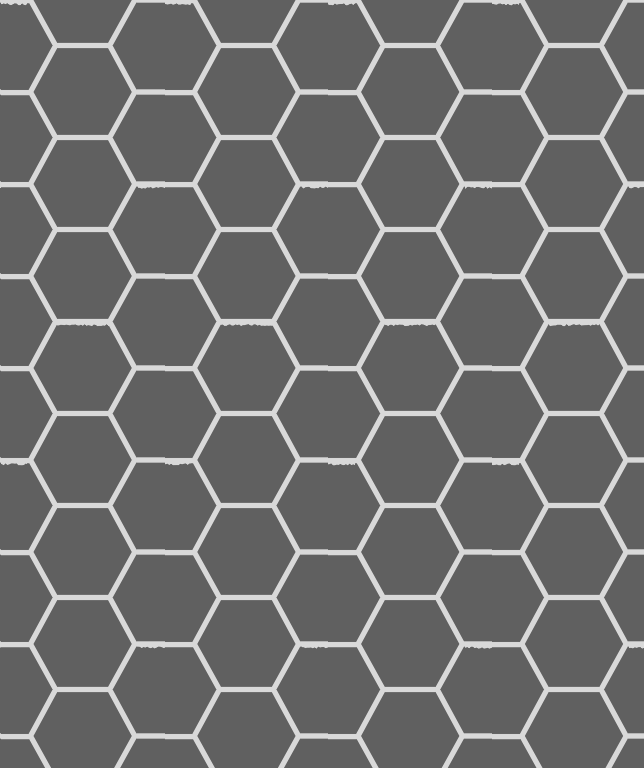
Write a WebGL 2 fragment shader that draws this pattern.

```glsl
#version 300 es
precision highp float;
// Honeycomb of dark flat-topped hexagons with pale joints, some frayed below.

// Lengths are in hexagon heights.
#define ROWS 8.348         // hexagons down the canvas
#define PERIOD 1.7804      // width of a pair of columns
#define PHASE 0.008        // centre of the first column
#define LONG_HALF 0.323    // half of the flat edge in even columns
#define SHORT_HALF 0.2935  // half of the flat edge in odd columns
#define ODD_DROP 0.4946    // vertical shift of odd columns
#define JOINT 0.0576       // joint width
#define STEP 0.007         // drop of the right half of a long edge
#define FRAY 0.022         // depth of the frayed teeth
#define TOOTH_RATE 50.0    // teeth per unit length
#define FRAY_CYCLE 5.0     // rows between frayed edges

uniform vec2 u_resolution;
out vec4 fragColor;

const vec3 TILE_COLOR = vec3(0.378);
const vec3 JOINT_COLOR = vec3(0.85);

float hash(vec2 p) {
    vec3 q = fract(p.xyx * vec3(0.1031, 0.1030, 0.0973));
    q += dot(q, q.yzx + 33.33);
    return fract((q.x + q.y) * q.z);
}

// Tooth depth along a row, from 0 to 1.
float teeth(float x, float row) {
    float t = x * TOOTH_RATE;
    float cell = floor(t);
    return mix(hash(vec2(cell, row)), hash(vec2(cell + 1.0, row)), fract(t));
}

float segment(vec2 p, vec2 a, vec2 b) {
    vec2 ab = b - a;
    return length(p - a - ab * clamp(dot(p - a, ab) / dot(ab, ab), 0.0, 1.0));
}

bool inCycle(float row, float start) {
    return abs(mod(row, FRAY_CYCLE) - start) < 0.5;
}

void main() {
    // Rows count downwards from the top edge.
    vec2 p = vec2(gl_FragCoord.x, u_resolution.y - gl_FragCoord.y) / u_resolution.y * ROWS;
    float pixel = ROWS / u_resolution.y;

    // Fold each pair of columns about the centre of the even one.
    float u = p.x - PHASE;
    float x = u - PERIOD * round(u / PERIOD);
    vec2 q = vec2(abs(x), fract(p.y));
    float oddRow = floor(p.y);
    float evenRow = round(p.y);
    float halfPeriod = 0.5 * PERIOD;

    // Slanted edges.
    vec2 corner = vec2(halfPeriod - SHORT_HALF, ODD_DROP);
    float d = min(segment(q, vec2(LONG_HALF, 0.0), corner),
                  segment(q, vec2(LONG_HALF, 1.0), corner));

    // Flat edges: long with a small step in the middle, short without.
    float longY = p.y - evenRow - (x > 0.0 ? STEP : 0.0);
    float shortY = q.y - ODD_DROP;
    float longEdge = segment(vec2(q.x, longY), vec2(0.0), vec2(LONG_HALF, 0.0));
    float shortEdge = segment(vec2(q.x, shortY), vec2(corner.x, 0.0), vec2(halfPeriod, 0.0));

    // Fraying hangs below one half of a long edge, or all of a short one.
    bool longFrayed = inCycle(evenRow, x > 0.0 ? 0.0 : 2.0) && q.x < 0.9 * LONG_HALF;
    bool shortFrayed = inCycle(oddRow, 3.0) && q.x > corner.x;
    if (longFrayed && longY > 0.0) longEdge -= FRAY * teeth(p.x, evenRow);
    if (shortFrayed && shortY > 0.0) shortEdge -= FRAY * teeth(p.x, oddRow + 0.5);

    d = min(d, min(longEdge, shortEdge)) - 0.5 * JOINT;
    float joint = 1.0 - smoothstep(-0.6 * pixel, 0.6 * pixel, d);
    fragColor = vec4(mix(TILE_COLOR, JOINT_COLOR, joint), 1.0);
}
```
